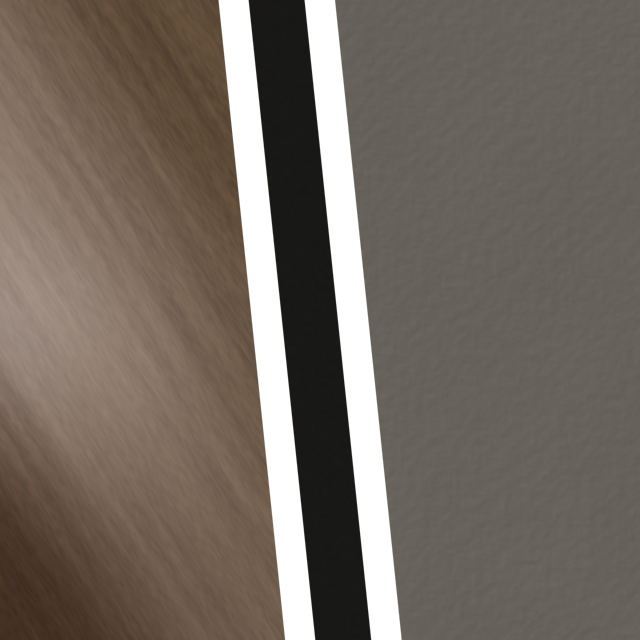
Give the GLSL for this background, as a WebGL 1 fragment shader.

```glsl
precision highp float;
// Brushed brown wood and grey plaster, parted by a slanted white-black-white band.

uniform vec2 u_resolution;

// Band edges where they meet the bottom side, left to right
const vec4 BAND_EDGES = vec4(0.4455, 0.4927, 0.5800, 0.6277);
const float BAND_SLANT = 0.1042;

const vec3 WHITE = vec3(1.0);
const vec3 BLACK = vec3(0.095, 0.094, 0.086);
const vec3 PLASTER = vec3(0.402, 0.384, 0.354);
const vec3 WOOD_DARK = vec3(0.275, 0.195, 0.145);
const vec3 WOOD_OLIVE = vec3(0.365, 0.290, 0.215);
const vec3 WOOD_LIGHT = vec3(0.560, 0.488, 0.432);
const vec3 GLOW = vec3(0.055, 0.060, 0.075);

const vec2 GRAIN_DIR = vec2(0.53, -0.848);
const vec2 GLOW_CENTER = vec2(-0.02, 0.49);
const float GLOW_RADIUS = 0.22;
const float GRAIN_STRENGTH = 0.15;
const float PORE_STRENGTH = 0.06;
const float RELIEF_STRENGTH = 0.055;

float hash(vec2 p) {
  return fract(sin(dot(p, vec2(127.1, 311.7))) * 43758.5453);
}

float noise(vec2 p) {
  vec2 cell = floor(p);
  vec2 f = fract(p);
  f = f * f * (3.0 - 2.0 * f);
  float low = mix(hash(cell), hash(cell + vec2(1.0, 0.0)), f.x);
  float high = mix(hash(cell + vec2(0.0, 1.0)), hash(cell + 1.0), f.x);
  return mix(low, high, f.y);
}

float fbm(vec2 p) {
  float sum = 0.0;
  float weight = 0.5;
  for (int i = 0; i < 4; i++) {
    sum += weight * noise(p);
    p = p * 2.03 + 17.3;
    weight *= 0.5;
  }
  return sum;
}

vec3 woodColor(vec2 uv) {
  float along = dot(uv, GRAIN_DIR);
  float across = dot(uv, vec2(-GRAIN_DIR.y, GRAIN_DIR.x));

  // Broad sheen that follows the grain and fades to the lower right
  float streak = fbm(vec2(across * 14.0, along * 1.2)) - 0.47;
  float v = across + 0.10 * streak;
  float sheen = smoothstep(0.06, 0.29, v) * (1.0 - smoothstep(0.36, 0.70, v));
  sheen *= 1.0 - 0.55 * smoothstep(-0.45, 0.15, along);
  vec3 base = mix(WOOD_DARK, WOOD_OLIVE, smoothstep(0.08, 0.55, across));
  vec3 color = mix(base, WOOD_LIGHT, sheen);

  // Soft cool glow at the left side
  vec2 offset = (uv - GLOW_CENTER) / GLOW_RADIUS;
  color += GLOW * exp(-dot(offset, offset));

  // Long fibres, then short pores
  float fibre = fbm(vec2(across * 75.0, along * 4.0)) - 0.47;
  float pore = noise(vec2(across * 330.0, along * 75.0)) - 0.5;
  float contrast = 1.3 - 0.7 * sheen;
  return color * (1.0 + contrast * (GRAIN_STRENGTH * 1.6 * fibre + PORE_STRENGTH * 1.6 * pore));
}

vec3 plasterColor(vec2 uv) {
  // Embossed relief lit from the upper left
  vec2 p = uv * 85.0;
  float relief = fbm(p) - fbm(p + vec2(-0.35, 0.35));
  float mottling = fbm(uv * 7.0) - 0.47;
  return PLASTER * (1.0 + RELIEF_STRENGTH * 2.0 * relief + 0.04 * mottling);
}

void main() {
  vec2 uv = gl_FragCoord.xy / u_resolution;
  float slanted = uv.x + BAND_SLANT * uv.y;
  float soft = 0.8 / u_resolution.x;
  vec4 cover = smoothstep(BAND_EDGES - soft, BAND_EDGES + soft, vec4(slanted));

  // Layers from left to right
  vec3 color = mix(woodColor(uv), WHITE, cover.x);
  color = mix(color, BLACK * (0.96 + 0.08 * noise(uv * 180.0)), cover.y);
  color = mix(color, WHITE, cover.z);
  color = mix(color, plasterColor(uv), cover.w);
  gl_FragColor = vec4(color, 1.0);
}
```
